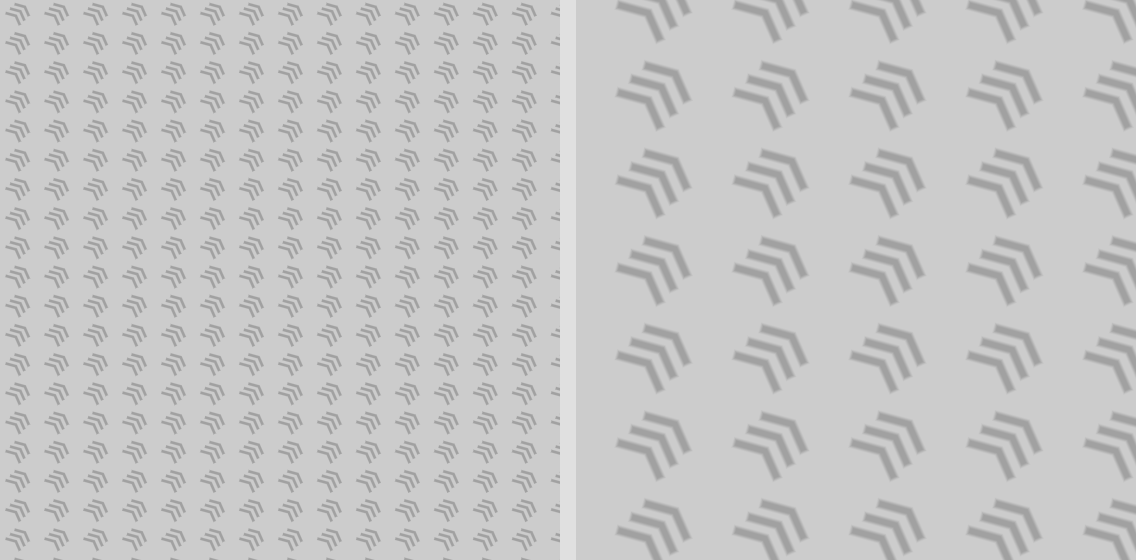
Left, the full canvas; right, a detail of the centre.
Give the GLSL for this pattern, as a three.js fragment shader.

```glsl
varying vec2 vUv;

const vec2 REPEATS = vec2(14.37, 19.18);
const vec2 FIRST_CENTRE = vec2(0.0320, 0.9751);
const vec3 PAPER = vec3(0.80);
const vec3 INK = vec3(0.63);

const vec2 APEX = vec2(0.0043, 0.0046);
const vec2 STEP = vec2(0.0080, 0.0080);
const vec2 LEFT_ARM = vec2(-0.0183, 0.0050);
const vec2 LOWER_ARM = vec2(0.0073, -0.0165);
const float HALF_WIDTH = 0.0024;
const float SOFTNESS = 0.0014;

// Offset from the centre of the nearest repeat, in canvas units
vec2 repeatCell(vec2 p, vec2 centre, vec2 repeats) {
  return (fract((p - centre) * repeats + 0.5) - 0.5) / repeats;
}

// Mitred chevron with its apex at the origin and square-cut arms
float chevron(vec2 p, vec2 armA, vec2 armB, float halfWidth) {
  vec2 a = normalize(armA);
  vec2 b = normalize(armB);
  vec2 normalA = vec2(a.y, -a.x);
  vec2 normalB = vec2(-b.y, b.x);
  float band = abs(max(dot(p, normalA), dot(p, normalB))) - halfWidth;
  float ends = max(dot(p, a) - length(armA), dot(p, b) - length(armB));
  return max(band, ends);
}

// Three chevrons stacked along a diagonal
float chevronStack(vec2 p, vec2 apex, vec2 offset) {
  float d = 1.0;
  for (int i = -1; i <= 1; i++) {
    vec2 q = p - apex - float(i) * offset;
    d = min(d, chevron(q, LEFT_ARM, LOWER_ARM, HALF_WIDTH));
  }
  return d;
}

void main() {
  vec2 p = repeatCell(vUv, FIRST_CENTRE, REPEATS);
  float d = chevronStack(p, APEX, STEP);
  float coverage = 1.0 - smoothstep(-SOFTNESS, SOFTNESS, d);
  gl_FragColor = vec4(mix(PAPER, INK, coverage), 1.0);
}
```
